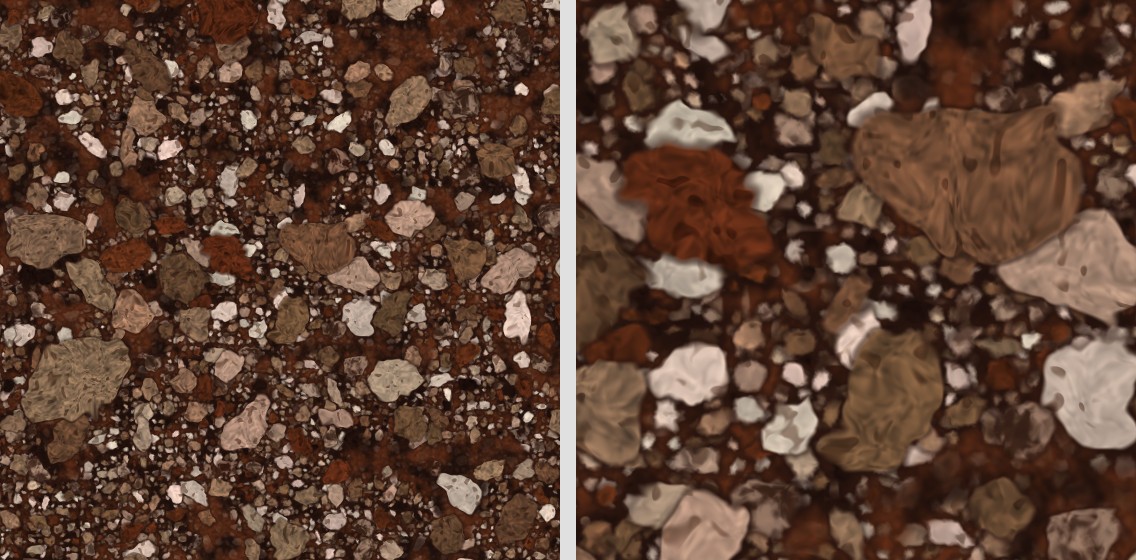
Left: the whole. Right: its middle third, enlarged.
Write a Shadertoy shader that draws this texture.

```glsl
// Thin section of a poorly sorted sandstone: angular mineral and rock grains
// in a dark rusty matrix. Jittered grids of random rounded polygons are painted
// from the finest to the coarsest, each grain with its own colour and fabric.

const float TAU = 6.2831853;
const vec3 SHADOW = vec3(0.11, 0.055, 0.04);
const vec3 RUST   = vec3(0.33, 0.155, 0.08);
const vec3 BROWN  = vec3(0.40, 0.28, 0.20);
const vec3 TAUPE  = vec3(0.52, 0.40, 0.32);
const vec3 BUFF   = vec3(0.64, 0.53, 0.47);
const vec3 QUARTZ = vec3(0.79, 0.71, 0.68);

float hash(vec2 p) {
    vec3 q = fract(p.xyx * vec3(0.1031, 0.1030, 0.0973));
    q += dot(q, q.yzx + 33.33);
    return fract((q.x + q.y) * q.z);
}

float noise(vec2 p) {
    vec2 i = floor(p), f = fract(p);
    f = f * f * (3.0 - 2.0 * f);
    float low = mix(hash(i), hash(i + vec2(1, 0)), f.x);
    float high = mix(hash(i + vec2(0, 1)), hash(i + vec2(1, 1)), f.x);
    return mix(low, high, f.y);
}

float fbm(vec2 p) {
    float sum = 0.0, gain = 0.533;
    for (int i = 0; i < 4; i++) {
        sum += gain * noise(p);
        p = mat2(1.6, 1.2, -1.2, 1.6) * p + 17.3;
        gain *= 0.5;
    }
    return sum;
}

mat2 rotation(float a) {
    return mat2(cos(a), -sin(a), sin(a), cos(a));
}

float smoothMax(float a, float b, float k) {
    float h = max(k - abs(a - b), 0.0) / k;
    return max(a, b) + 0.25 * h * h * k;
}

// Signed distance to a random convex polygon with softened corners
float polygon(vec2 p, float radius, float roundness, vec2 id) {
    float d = -radius;
    for (int i = 0; i < 7; i++) {
        vec2 key = id + float(i) * vec2(7.1, 3.7);
        float a = (float(i) + 0.7 * hash(key)) * TAU / 7.0;
        float reach = radius * mix(0.68, 1.05, hash(key + 51.0));
        d = smoothMax(d, dot(p, vec2(cos(a), sin(a))) - reach, roundness * radius);
    }
    return d;
}

// Base colour for a pick from 0 (opaque) to 1 (clear quartz)
vec3 mineral(float pick) {
    vec3 c = mix(SHADOW, RUST, step(0.07, pick));
    c = mix(c, BROWN, step(0.21, pick));
    c = mix(c, TAUPE, step(0.43, pick));
    c = mix(c, BUFF, step(0.64, pick));
    return mix(c, QUARTZ, step(0.81, pick));
}

// Speckle, foliation, mottling and pits inside one grain
vec3 grainFabric(vec3 base, vec2 p, float pick, float lithic) {
    float speckle = noise(p * 270.0) - 0.5;
    float foliation = noise(p * vec2(60.0, 190.0)) - 0.5;
    float mottle = fbm(p * 75.0) - 0.5;
    float rough = mix(1.0, 0.4, smoothstep(0.5, 0.9, pick));
    vec3 c = base * (1.0 + rough * (0.4 * speckle + 0.3 * foliation + 0.5 * mottle));
    float pits = smoothstep(0.70, 0.88, noise(p * 125.0 + 9.0));
    c = mix(c, c * vec3(0.58, 0.50, 0.45), pits * 0.75);
    vec3 aggregate = mix(SHADOW * 1.5, BUFF, smoothstep(-0.18, 0.24, mottle + 0.25 * speckle));
    return mix(c, aggregate, 0.65 * lithic);
}

// Paints one size class of grains over the ground colour
vec3 paintGrains(vec3 ground, vec2 uv, float cells, float density, float palest, float seed) {
    vec2 p = uv * cells + seed;
    p += 0.14 * (vec2(noise(p * 4.0), noise(p * 4.0 + 31.0)) - 0.5);
    p += 0.05 * (vec2(noise(p * 11.0), noise(p * 11.0 + 47.0)) - 0.5);
    float soft = max(0.0019, 0.8 / iResolution.y);
    for (int k = 0; k < 9; k++) {
        vec2 id = floor(p) + vec2(k % 3, k / 3) - 1.0;
        if (hash(id + 3.3) > density) continue;
        vec2 centre = id + 0.5 + 0.5 * (vec2(hash(id + 11.0), hash(id + 23.0)) - 0.5);
        vec2 local = rotation(TAU * hash(id + 37.0)) * (p - centre);
        float stretch = mix(1.0, 1.6, pow(hash(id + 41.0), 1.5));
        vec2 squeezed = local * vec2(1.0 / stretch, sqrt(stretch));
        float radius = mix(0.2, 0.47, hash(id + 59.0));
        float roundness = mix(0.05, 0.5, hash(id + 67.0));
        float d = polygon(squeezed, radius, roundness, id) / cells;
        if (d > 0.008) continue;
        float pick = palest * hash(id + 73.0);
        float lithic = step(0.82, hash(id + 83.0)) * step(pick, 0.8);
        vec3 base = mineral(pick) * mix(0.88, 1.12, hash(id + 97.0));
        base *= mix(vec3(1.03, 0.98, 0.95), vec3(0.98, 1.02, 0.96), hash(id + 101.0));
        vec3 body = grainFabric(base, local / cells + hash(id) * 5.0, pick, lithic);
        float rim = 1.0 - smoothstep(0.0, 0.0045, abs(d - 0.001));
        ground = mix(ground, SHADOW * 1.3, 0.5 * rim);
        ground = mix(ground, body, 1.0 - smoothstep(-soft, soft, d));
    }
    return ground;
}

void mainImage(out vec4 fragColor, in vec2 fragCoord) {
    vec2 uv = fragCoord / iResolution.y;

    // Iron-stained matrix with fine pale flecks
    vec3 matrix = mix(SHADOW, RUST, smoothstep(0.28, 0.70, fbm(uv * 32.0)));
    matrix *= 0.85 + 0.3 * noise(uv * 240.0);
    vec3 colour = mix(matrix, TAUPE, 0.7 * smoothstep(0.68, 0.88, noise(uv * 115.0 + 5.0)));

    // Silt and fine sand, partly hidden by stain
    colour = paintGrains(colour, uv, 78.0, 0.85, 1.0, 13.0);
    colour = paintGrains(colour, uv, 42.0, 0.78, 1.0, 119.0);
    colour = mix(colour, matrix, 0.85 * smoothstep(0.50, 0.66, fbm(uv * 11.0 + 3.0)));

    // Sand grains and large rock fragments
    colour = paintGrains(colour, uv, 21.0, 0.62, 1.0, 227.0);
    colour = paintGrains(colour, uv, 10.5, 0.50, 0.98, 341.0);
    colour = paintGrains(colour, uv, 4.3, 0.30, 0.66, 457.0);

    fragColor = vec4(clamp(colour, 0.0, 1.0), 1.0);
}
```
